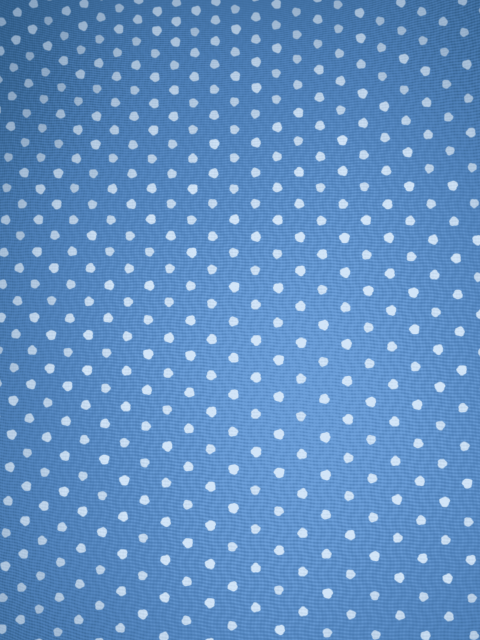
This texture is drawn by a Shadertoy shader. Its source:

```glsl
#define DOT_RADIUS 0.0099
#define DOT_WOBBLE 0.10
#define THREADS vec2(7.0, 11.0)
#define WEAVE_DEPTH 0.42
#define LIGHT_CENTER vec2(0.62, 0.50)
#define CLOTH_DARK vec3(0.165, 0.335, 0.495)
#define CLOTH_MID vec3(0.300, 0.495, 0.715)
#define CLOTH_LIGHT vec3(0.430, 0.630, 0.860)
#define DOT_DIM vec3(0.50, 0.61, 0.73)
#define DOT_BRIGHT vec3(0.84, 0.91, 0.98)

const float TAU = 6.2831853;
const vec2 GRID_ORIGIN = vec2(0.533, 0.7708);
const vec2 GRID_SCALE = vec2(0.457, -0.712);

float hash(vec2 cell) {
    return fract(sin(dot(cell, vec2(41.3, 289.7))) * 4375.85);
}

// Grid coordinates (tenths of columns and rows) to canvas, with tilt and drape
vec2 drape(vec2 g) {
    float s = g.x, t = g.y;
    float x = s * (s * (0.0217 - 0.0139 * s) + t * (0.0361 + 0.0069 * s));
    float y = t * t * (0.1094 - 0.0347 * t) + s * (0.0095 + 0.0052 * s)
            + s * t * (0.0477 + 0.0163 * s)
            - s * t * t * (0.0116 + 0.0556 * s);
    return GRID_ORIGIN + GRID_SCALE * g + vec2(x, -y);
}

// Canvas to grid coordinates by fixed-point iteration
vec2 undrape(vec2 p) {
    vec2 g = (p - GRID_ORIGIN) / GRID_SCALE;
    for (int i = 0; i < 9; i++) g += (p - drape(g)) / GRID_SCALE;
    return g;
}

// Broad light pool, falling off to the top and the left
float lightLevel(vec2 p) {
    vec2 d = (p - LIGHT_CENTER) / vec2(0.78, 0.92);
    float level = 0.84 * exp(-1.15 * dot(d, d));
    level += 0.02 * sin(9.0 * p.x + 4.0 * p.y) * sin(7.0 * p.y - 3.0 * p.x);
    return clamp(level, 0.0, 1.0);
}

// Plain weave: raised threads with staggered dark pores, about -1 to 1
float weave(vec2 thread) {
    vec2 wobble = 0.12 * sin(thread.yx * vec2(0.73, 0.61));
    vec2 a = (thread + wobble) * TAU;
    float ribs = 0.45 * cos(a.y);
    float pores = 0.55 * cos(0.5 * a.x + 0.5 * a.y) * cos(0.5 * a.x - 0.5 * a.y);
    float slubs = 0.25 * sin(thread.x * 1.9 + 2.0 * sin(thread.y * 0.8));
    return ribs + pores + slubs;
}

// Nearest printed dot: signed distance in x, random shade in y
vec2 nearestDot(vec2 p, vec2 grid, float light) {
    vec2 nearest = vec2(1.0, 0.0);
    vec2 pitch = vec2(2.0, 1.0);
    for (int k = 0; k < 2; k++) {
        vec2 stagger = 0.5 * pitch * float(k);
        vec2 cell = floor((grid - stagger) / pitch + 0.5) * pitch + stagger;
        float seed = hash(cell);
        vec2 jitter = vec2(seed, hash(cell + 17.0)) - 0.5;
        vec2 d = p - drape(cell * 0.1) - 0.0025 * jitter;
        float angle = atan(d.y, d.x);
        float edge = 0.6 * sin(3.0 * angle + TAU * seed)
                   + 0.4 * sin(5.0 * angle + 40.0 * seed);
        float radius = DOT_RADIUS * (0.84 + 0.18 * light + 0.12 * seed);
        float dist = length(d) - radius * (1.0 + DOT_WOBBLE * edge);
        if (dist < nearest.x) nearest = vec2(dist, seed);
    }
    return nearest;
}

void mainImage(out vec4 fragColor, in vec2 fragCoord) {
    vec2 p = fragCoord / iResolution.x;
    float pixel = 1.0 / iResolution.x;
    vec2 grid = undrape(p) * 10.0;
    float light = lightLevel(p);

    // Cloth, with threads fading where they are too fine to resolve
    vec2 thread = grid * THREADS;
    vec2 span = fwidth(thread);
    float visible = 1.0 - smoothstep(0.35, 0.75, max(span.x, span.y));
    float fiber = weave(thread) * visible * WEAVE_DEPTH * (0.25 + 0.75 * light);
    float tone = clamp(light + 0.5 * fiber, 0.0, 1.0);
    vec3 color = mix(CLOTH_DARK, CLOTH_MID, smoothstep(0.0, 0.5, tone));
    color = mix(color, CLOTH_LIGHT, smoothstep(0.4, 1.0, tone));

    // Printed dots, softly bled into the fibers
    vec2 spot = nearestDot(p, grid, light);
    float soft = max(pixel, 0.0016);
    float ink = 1.0 - smoothstep(-soft, soft, spot.x + 0.0015 * fiber);
    float shade = smoothstep(0.0, 0.75, light) + 0.2 * (spot.y - 0.5) + 0.3 * fiber;
    vec3 dotColor = mix(DOT_DIM, DOT_BRIGHT, clamp(shade, 0.0, 1.0));
    color = mix(color, dotColor, 0.96 * ink);

    fragColor = vec4(color, 1.0);
}
```
